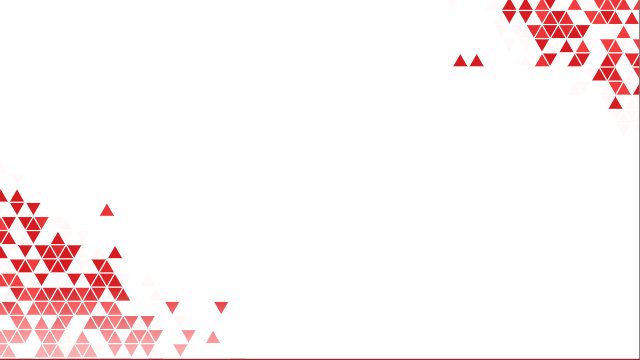
Give the GLSL for this background, as a Shadertoy shader.

```glsl
// White backdrop with scattered red triangles gathered in two opposite corners.

// Lattice (lengths are fractions of the canvas height)
const float SIDE = 0.04537;            // lattice triangle side
const float ROW = SIDE * 0.8660254;    // lattice row height
const float INRADIUS = 0.25;           // drawn inradius, in sides (full is 0.289)
const vec2 LOWER_ORIGIN = vec2(0.002, 0.006);
const vec2 UPPER_ORIGIN = vec2(0.0, -0.0104);

// Scatter: reach along the edge in cells, rows before narrowing, cells lost per row
const vec3 LOWER_SHAPE = vec3(22.0, 1.5, 2.1);
const vec3 UPPER_SHAPE = vec3(19.5, 0.0, 2.2);
const float FILL = 0.64;
const float STRAY = 0.045;
const float STRAY_REACH = 15.0;
const float PALE_CHANCE = 0.45;

// Colours
const vec3 DEEP = vec3(0.84, 0.11, 0.13);
const vec3 BRIGHT = vec3(0.96, 0.24, 0.25);
const vec3 PINK = vec3(1.0, 0.75, 0.76);
const vec3 PALE = vec3(1.0, 0.975, 0.977);
const vec3 BASE_LINE = vec3(0.56, 0.16, 0.18);
const vec3 SIDE_LINE = vec3(0.48, 0.46, 0.46);
const float FADE_HEIGHT = 0.23;
const float BASE_WIDTH = 0.0036;
const float SIDE_WIDTH = 0.0022;

// Three random values for a lattice cell
vec3 hash3(vec3 cell) {
    vec3 p = fract(cell * vec3(0.1031, 0.1030, 0.0973));
    p += dot(p, p.yxz + 33.33);
    return fract((p.xxy + p.yxx) * p.zyx);
}

// Signed distance to an equilateral triangle about its centroid
float triangleDistance(vec2 p, float inradius) {
    return max(-p.y, 0.8660254 * abs(p.x) + 0.5 * p.y) - inradius;
}

// Paints one corner; q grows away from that corner, fade tints towards its edge
vec3 paintCluster(vec3 color, vec2 q, vec3 shape, float fade, float seed) {
    float row = floor(q.y / ROW);
    float first = floor(2.0 * q.x / SIDE);
    float aa = 0.6 / (iResolution.y * SIDE);

    // Two alternating triangles can cover any point of a row
    for (int i = 0; i < 2; i++) {
        float column = first + float(i);
        float facing = mod(column + row, 2.0) * 2.0 - 1.0;
        vec2 local = vec2(q.x / SIDE - 0.5 * column, (q.y - (row + 0.5) * ROW) / SIDE);
        local.y = local.y * facing + 0.1443;
        float cover = smoothstep(aa, -aa, triangleDistance(local, INRADIUS));

        // Density is high inside the corner wedge, with a few strays beyond
        float beyond = column + shape.z * max(row - shape.y, 0.0) - shape.x;
        float chance = FILL * smoothstep(2.0, -4.0, beyond)
                     + STRAY * smoothstep(STRAY_REACH, STRAY_REACH - 8.0, beyond);
        vec3 random = hash3(vec3(column + 7.0, row + 3.0, seed));

        // Red cells turn brighter towards the corner
        float brightChance = 0.2 + 0.6 * smoothstep(0.0, -17.0, beyond);
        float brightness = smoothstep(-0.2, 0.2, brightChance - random.y);
        vec3 red = mix(DEEP, BRIGHT, brightness);
        red = mix(red, PINK, fade * smoothstep(FADE_HEIGHT, 0.0, q.y));

        // Some of the empty cells keep a pale blush
        float blush = step(random.z, PALE_CHANCE * smoothstep(6.0, -2.0, beyond));
        vec3 tint = random.x < chance ? red : mix(vec3(1.0), PALE, blush);
        color = mix(color, tint, cover);
    }
    return color;
}

void mainImage(out vec4 fragColor, in vec2 fragCoord) {
    vec2 p = fragCoord / iResolution.y;
    float aspect = iResolution.x / iResolution.y;
    vec2 lower = p - LOWER_ORIGIN;
    vec2 upper = vec2(aspect, 1.0) - p - UPPER_ORIGIN;

    // Each half of the canvas holds one cluster
    vec3 color = vec3(1.0);
    if (p.x < 0.5 * aspect) {
        color = paintCluster(color, lower, LOWER_SHAPE, 0.88, 11.0);
    } else {
        color = paintCluster(color, upper, UPPER_SHAPE, 0.0, 29.0);
    }

    // Thin lines on the right and bottom edges
    float aa = 0.5 / iResolution.y;
    color = mix(color, SIDE_LINE, smoothstep(aa, -aa, aspect - p.x - SIDE_WIDTH));
    color = mix(color, BASE_LINE, smoothstep(aa, -aa, p.y - BASE_WIDTH));
    fragColor = vec4(color, 1.0);
}
```
